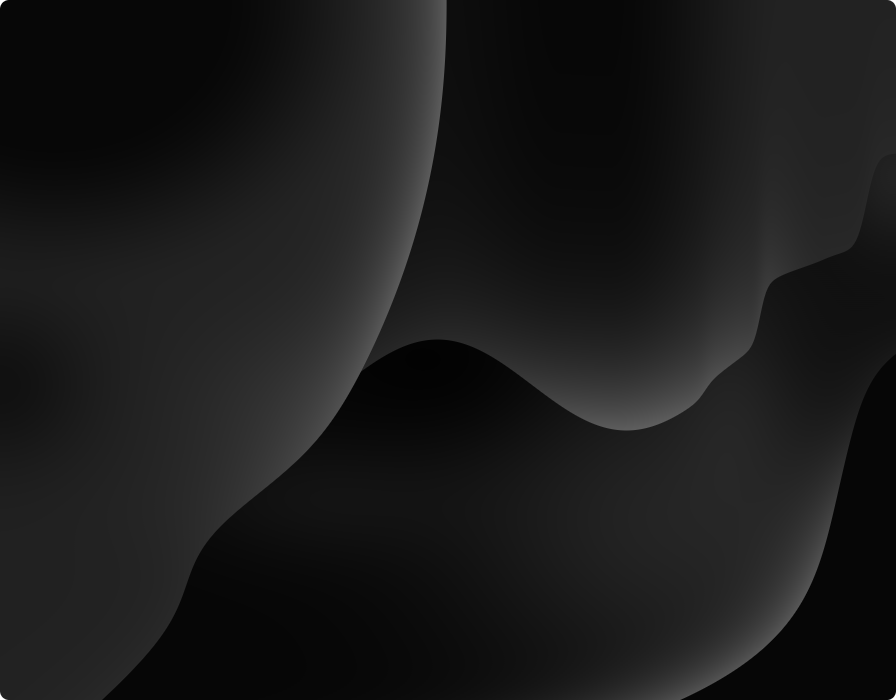
A Shadertoy shader for this background:

```glsl
const float VOID_TONE = 0.024;
const float SHEET_DARK = 0.026;

// Smooth step up from 0 to 1 around a centre
float rise(float v, float centre, float width) {
    return 0.5 + 0.5 * tanh((v - centre) / width);
}

// Soft round spot with separate radii
float spot(vec2 p, vec2 centre, vec2 radius) {
    vec2 q = (p - centre) / radius;
    return exp(-dot(q, q));
}

// Turns an implicit edge value into a distance in canvas heights
float edgeDistance(float f) {
    vec2 slope = vec2(dFdx(f), dFdy(f)) * iResolution.y;
    return f / max(length(slope), 1e-4);
}

float coverage(float dist) {
    return clamp(0.5 + dist * iResolution.y, 0.0, 1.0);
}

float rimGlow(float dist, float strength, float reach) {
    return strength * exp(-max(dist, 0.0) / reach);
}

// Edge curves: x for a given depth, or depth for a given x
float leftEdge(float depth) {
    float notch = (depth - 0.77) / 0.1;
    return 0.638 - 0.492 * pow(max(depth, 0.0), 2.2) - 0.062 * exp(-notch * notch);
}

float upperEdge(float x) {
    float wave = 0.55 - 0.065 * cos(min(11.635 * (x - 0.625), 6.2832));
    return wave - 0.018 * rise(x, 1.007, 0.012) - 0.083 * rise(x, 1.086, 0.010)
                - 0.025 * rise(x, 1.175, 0.030) - 0.140 * rise(x, 1.238, 0.015);
}

float lowerEdge(float depth) {
    float flare = 0.04 * exp((0.505 - depth) / 0.037);
    float curl = 0.16 * pow(max(3.0 * depth - 2.0, 0.0), 4.1);
    return 1.205 - 0.22 * (depth - 0.667) + flare - curl;
}

// Tones of the three sheets
float leftTone(vec2 p, float dist) {
    float shade = smoothstep(0.8, 1.8, length((p - vec2(0.08, 0.0)) / vec2(0.28, 0.24)));
    float tone = mix(SHEET_DARK, 0.13, shade);
    tone -= 0.065 * spot(p, vec2(0.0, 0.55), vec2(0.13, 0.12));
    tone += 0.05 * spot(p, vec2(0.44, 0.60), vec2(0.18, 0.14));
    float strength = mix(0.23, 0.03, smoothstep(0.35, 0.85, p.y));
    return tone + rimGlow(dist, strength, 0.05);
}

float upperTone(vec2 p, float gap) {
    float tone = SHEET_DARK + 0.105 * smoothstep(0.87, 1.13, p.x);
    tone += 0.025 * smoothstep(0.8, 0.62, p.x);
    float trough = (p.x - 0.9) / 0.15;
    float strength = 0.10 + 0.24 * exp(-trough * trough);
    strength *= mix(0.25, 1.0, smoothstep(1.18, 1.05, p.x));
    return tone + rimGlow(gap, strength, 0.11);
}

float lowerTone(vec2 p, float dist) {
    float tone = 0.022 + 0.115 * spot(p, vec2(0.95, 0.74), vec2(0.30, 0.25));
    tone += 0.045 * spot(p, vec2(0.45, 0.71), vec2(0.20, 0.09));
    tone += 0.050 * spot(p, vec2(1.05, 0.55), vec2(0.09, 0.15));
    tone += 0.080 * spot(p, vec2(1.28, 0.25), vec2(0.08, 0.10));
    tone *= 1.0 - 0.75 * spot(p, vec2(0.62, 0.52), vec2(0.17, 0.11));
    float strength = mix(0.06, 0.26, smoothstep(0.55, 0.88, p.y));
    return tone + rimGlow(dist, strength, 0.055);
}

float cardDistance(vec2 p, vec2 size, float radius) {
    vec2 q = abs(p - 0.5 * size) - 0.5 * size + radius;
    return radius - length(max(q, 0.0));
}

void mainImage(out vec4 fragColor, in vec2 fragCoord) {
    // x spans 0 to 1.28, depth runs down from the top
    vec2 uv = fragCoord / iResolution.xy;
    vec2 p = vec2(uv.x * 1.28, 1.0 - uv.y);

    float upperGap = upperEdge(p.x) - p.y;
    float leftDist = edgeDistance(leftEdge(p.y) - p.x);
    float upperDist = edgeDistance(upperGap);
    float lowerDist = edgeDistance(lowerEdge(p.y) - p.x);

    // Stack the sheets from back to front
    float tone = VOID_TONE;
    tone = mix(tone, lowerTone(p, lowerDist), coverage(lowerDist));
    tone = mix(tone, upperTone(p, upperGap), coverage(upperDist));
    tone = mix(tone, leftTone(p, leftDist), coverage(leftDist));

    // Rounded corners
    float card = cardDistance(p, vec2(1.28, 1.0), 0.013);
    fragColor = vec4(vec3(mix(1.0, tone, coverage(card))), 1.0);
}
```
